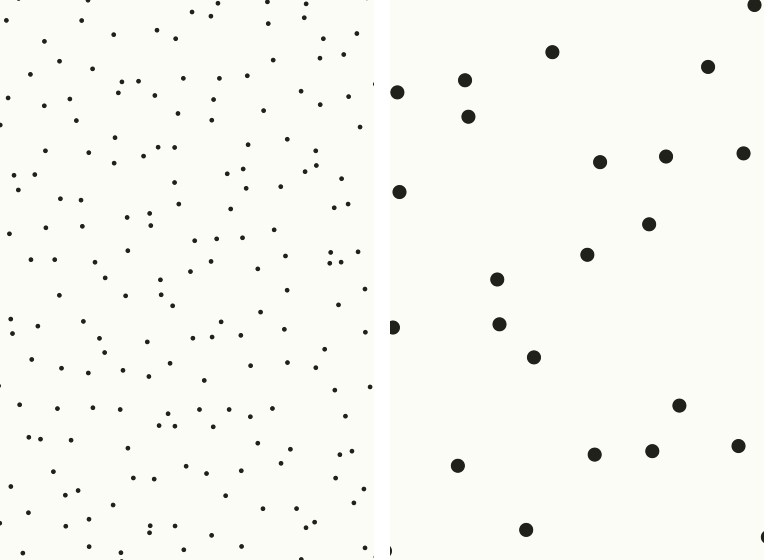
Left: the whole. Right: its middle third, enlarged.
Write a WebGL 1 fragment shader that draws this pattern.

```glsl
precision highp float;

uniform vec2 u_resolution;

const vec3 PAPER_COLOR = vec3(0.99, 0.99, 0.97);
const vec3 DOT_COLOR = vec3(0.13, 0.13, 0.11);
const float COLUMNS = 11.0;     // cells across the canvas width
const float DOT_RADIUS = 0.069; // in cells
const float JITTER = 1.0;       // 0 = regular grid, 1 = anywhere in the cell
const float EDGE_PIXELS = 0.6;  // half width of the smoothed edge
const float SEED = 17.0;

vec2 hash2(vec2 p) {
  p += SEED;
  return fract(sin(vec2(dot(p, vec2(127.1, 311.7)),
                        dot(p, vec2(269.5, 183.3)))) * 43758.5453);
}

// Distance to the closest dot centre, one scattered dot per cell
float nearestDot(vec2 p) {
  vec2 cell = floor(p);
  float nearest = 2.0;
  for (int y = -1; y <= 1; y++) {
    for (int x = -1; x <= 1; x++) {
      vec2 neighbour = cell + vec2(float(x), float(y));
      vec2 center = neighbour + 0.5 + JITTER * (hash2(neighbour) - 0.5);
      nearest = min(nearest, distance(p, center));
    }
  }
  return nearest;
}

void main() {
  float cellsPerPixel = COLUMNS / u_resolution.x;
  float edge = EDGE_PIXELS * cellsPerPixel;
  float d = nearestDot(gl_FragCoord.xy * cellsPerPixel) - DOT_RADIUS;
  float ink = 1.0 - smoothstep(-edge, edge, d);
  gl_FragColor = vec4(mix(PAPER_COLOR, DOT_COLOR, ink), 1.0);
}
```
